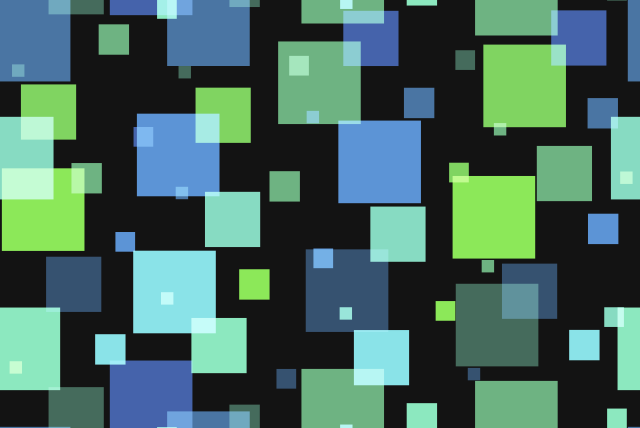
Reproduce this background procedurally as a Shadertoy shader.

```glsl
const int SQUARE_COUNT = 62;
const vec3 BACKGROUND = vec3(0.075);

// Repeatable pair of values in 0..1
vec2 hash2(float n) {
    vec3 q = fract(n * vec3(0.1031, 0.1030, 0.0973) + 0.37);
    q += dot(q, q.yzx + 33.33);
    return fract((q.xx + q.yz) * q.zy);
}

// Side length in canvas heights: large squares come first
float squareSide(int i) {
    if (i < 16) return 0.193;
    if (i < 28) return 0.129;
    if (i < 39) return 0.071;
    if (i < 50) return 0.046;
    return 0.029;
}

// Every run of twelve uses each entry once, shifted from run to run
vec3 squareColor(int i) {
    vec3 palette[12] = vec3[12](
        vec3(0.27, 0.39, 0.67),  // indigo
        vec3(0.53, 0.86, 0.76),  // teal
        vec3(0.27, 0.42, 0.36),  // pine
        vec3(0.43, 0.70, 0.51),  // sage
        vec3(0.54, 0.89, 0.91),  // cyan
        vec3(0.29, 0.46, 0.64),  // steel
        vec3(0.55, 0.91, 0.35),  // lime
        vec3(0.43, 0.70, 0.51),  // sage
        vec3(0.36, 0.58, 0.84),  // blue
        vec3(0.55, 0.91, 0.75),  // mint
        vec3(0.50, 0.83, 0.38),  // leaf
        vec3(0.21, 0.32, 0.44)   // navy
    );
    return palette[(i + 5 * (i / 12)) % 12];
}

// Evenly spread sequence with a little jitter; later points fill the gaps
vec2 squareCenter(int i, vec2 canvas) {
    float n = float(i) + 1.0;
    vec2 spread = fract(0.5 + n * vec2(0.75488, 0.56984));
    return spread * canvas + 0.07 * (hash2(n) - 0.5);
}

// Coverage of an axis-aligned square that wraps around the canvas
float squareMask(vec2 p, vec2 center, float side, vec2 canvas, float pixel) {
    vec2 offset = abs(mod(p - center + 0.5 * canvas, canvas) - 0.5 * canvas);
    vec2 cover = clamp((0.5 * side - offset) / pixel + 0.5, 0.0, 1.0);
    return cover.x * cover.y;
}

void mainImage(out vec4 fragColor, in vec2 fragCoord) {
    float pixel = 1.0 / iResolution.y;
    vec2 p = fragCoord * pixel;
    vec2 canvas = iResolution.xy * pixel;

    // Screen blending: multiply the darkness left by each square
    vec3 darkness = 1.0 - BACKGROUND;
    for (int i = 0; i < SQUARE_COUNT; i++) {
        float mask = squareMask(p, squareCenter(i, canvas), squareSide(i), canvas, pixel);
        vec3 remaining = (1.0 - squareColor(i)) / (1.0 - BACKGROUND);
        darkness *= mix(vec3(1.0), remaining, mask);
    }
    fragColor = vec4(1.0 - darkness, 1.0);
}
```
